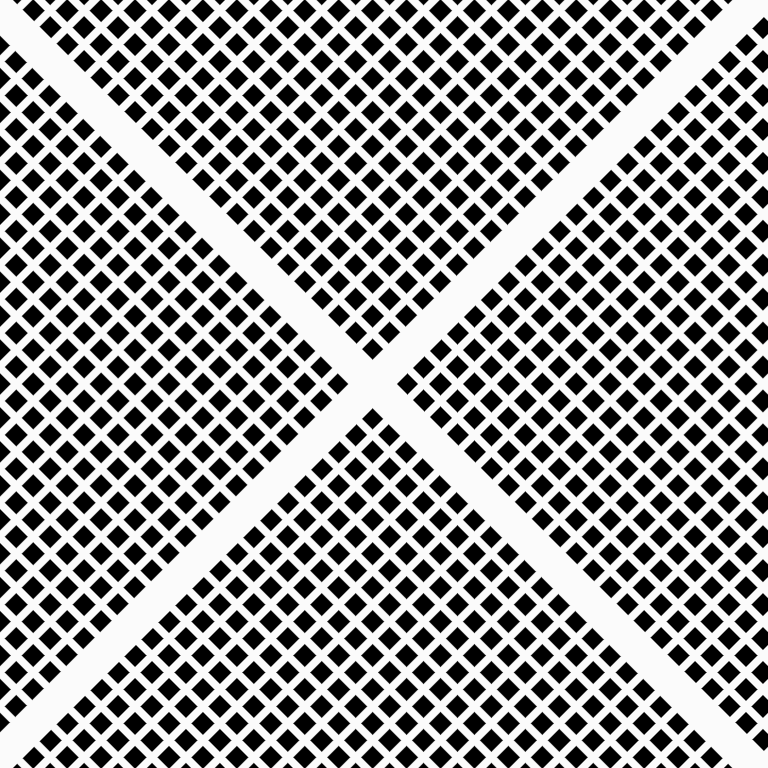
Write a WebGL 2 fragment shader that draws this pattern.

```glsl
#version 300 es
precision highp float;

uniform vec2 u_resolution;
out vec4 fragColor;

const vec2 CROSS_CENTER = vec2(0.4852, 0.5);
const float CELL = 1.0 / 32.0;
const float TILE_FILL = 0.675;
const float ARM_HALF_WIDTH = 0.0224;
const vec3 PAPER = vec3(0.984);
const vec3 INK = vec3(0.0);

// Turn the plane by 45 degrees
vec2 rotateDiagonal(vec2 p) {
    return vec2(p.x + p.y, p.y - p.x) * inversesqrt(2.0);
}

float boxDistance(vec2 p, float halfSide) {
    vec2 d = abs(p) - halfSide;
    return length(max(d, 0.0)) + min(max(d.x, d.y), 0.0);
}

// Square tiles, one centred on each lattice point
float tileDistance(vec2 p, float cell, float fill) {
    vec2 local = p - cell * round(p / cell);
    return boxDistance(local, 0.5 * cell * fill);
}

// Two perpendicular bands through the origin
float crossDistance(vec2 p, float halfWidth) {
    return min(abs(p.x), abs(p.y)) - halfWidth;
}

float coverage(float dist, float pixel) {
    return 1.0 - smoothstep(-0.75 * pixel, 0.75 * pixel, dist);
}

void main() {
    float scale = min(u_resolution.x, u_resolution.y);
    vec2 uv = (gl_FragCoord.xy - 0.5 * u_resolution) / scale + 0.5;
    float pixel = 1.0 / scale;
    vec2 p = rotateDiagonal(uv - CROSS_CENTER);

    // Tiles cut away by the cross
    float tiles = tileDistance(p, CELL, TILE_FILL);
    float arms = crossDistance(p, ARM_HALF_WIDTH);
    float ink = coverage(max(tiles, -arms), pixel);

    fragColor = vec4(mix(PAPER, INK, ink), 1.0);
}
```
